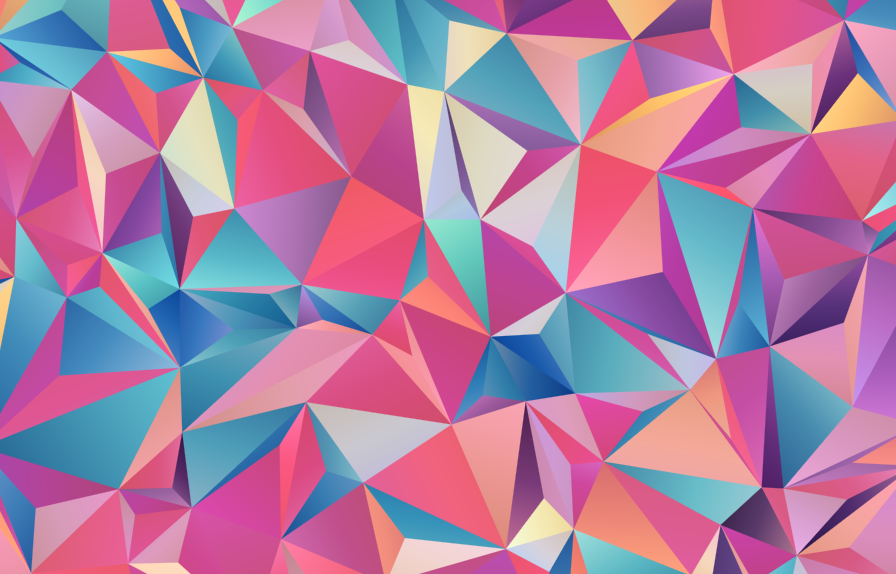
This background is drawn by a Shadertoy shader. Its source:

```glsl
// Low-poly mosaic of softly graded triangles in pinks, purples, teals and peach.
// A rotated, jittered grid of quads is cut along diagonals; some triangles are
// cut again at an inner point. Each facet gets a hashed colour family and gradient.

const float ROWS = 6.0;          // grid cells per canvas height
const float TILT = 0.42;         // grid rotation in radians
const float SPLIT_CHANCE = 0.42; // triangles cut into three
const float CLUSTER = 0.36;      // facets sharing the colour of their region
const float EDGE_PIXELS = 1.2;   // width of the smoothed edges

vec3 hash3(vec3 p) {
    p = fract(p * vec3(0.1031, 0.1030, 0.0973));
    p += dot(p, p.yxz + 33.33);
    return fract((p.xxy + p.yxx) * p.zyx);
}

float cross2(vec2 a, vec2 b) { return a.x * b.y - a.y * b.x; }

float doubleArea(vec2 a, vec2 b, vec2 c) { return cross2(b - a, c - a); }

// Signed distance to the line a-b, positive on its left
float sideDistance(vec2 p, vec2 a, vec2 b) {
    return cross2(b - a, p - a) / max(length(b - a), 1e-4);
}

vec2 gridPoint(vec2 cell) {
    return cell + 0.04 + 0.92 * hash3(vec3(cell + 40.0, 7.0)).xy;
}

// Colour family chosen by its share of the area; tone moves between its two ends
vec3 familyColor(float pick, float tone) {
    if (pick < 0.29) return mix(vec3(0.95, 0.37, 0.47), vec3(0.74, 0.27, 0.60), tone); // pink
    if (pick < 0.51) return mix(vec3(0.95, 0.62, 0.60), vec3(0.83, 0.58, 0.77), tone); // rose
    if (pick < 0.69) return mix(vec3(0.34, 0.19, 0.42), vec3(0.70, 0.43, 0.74), tone); // purple
    if (pick < 0.81) return mix(vec3(0.15, 0.42, 0.67), vec3(0.43, 0.78, 0.79), tone); // blue
    if (pick < 0.91) return mix(vec3(0.98, 0.89, 0.74), vec3(0.74, 0.80, 0.87), tone); // cream
    return mix(vec3(0.97, 0.52, 0.47), vec3(0.98, 0.77, 0.43), tone);                  // peach
}

vec3 facetColor(vec2 p, vec2 a, vec2 b, vec2 c, vec3 id) {
    vec3 pick = hash3(id + 11.3);
    vec3 look = hash3(id + 53.7);
    vec2 center = (a + b + c) / 3.0;
    vec3 region = hash3(vec3(floor(center / 2.1) + 60.0, 29.0));
    float family = pick.y < CLUSTER ? region.x : pick.x;

    // Linear gradient across the facet in a random direction
    float angle = 6.2832 * look.x;
    float radius = max(length(a - center), max(length(b - center), length(c - center)));
    float slope = dot(p - center, vec2(cos(angle), sin(angle))) / radius;

    float tone = mix(-0.1, 1.1, look.y) + 0.38 * slope;
    vec3 color = familyColor(family, tone);
    color = mix(color, familyColor(look.z, 0.5), 0.3 * max(slope, 0.0));
    vec3 tint = 0.09 * (hash3(id + 91.1) - 0.5);
    return (color + tint) * (1.0 + 0.13 * slope);
}

// Adds one facet, weighted by how much of the pixel it covers
void addFacet(vec2 p, vec2 a, vec2 b, vec2 c, vec3 id, float blur, inout vec4 sum) {
    float inside = min(sideDistance(p, a, b), min(sideDistance(p, b, c), sideDistance(p, c, a)));
    float cover = clamp(inside / blur + 0.5, 0.0, 1.0);
    if (cover > 0.0) sum += cover * vec4(facetColor(p, a, b, c, id), 1.0);
}

void addTriangle(vec2 p, vec2 a, vec2 b, vec2 c, vec3 id, float blur, inout vec4 sum) {
    if (hash3(id + 3.1).x > SPLIT_CHANCE) {
        addFacet(p, a, b, c, id, blur, sum);
        return;
    }
    vec3 weight = 0.2 + hash3(id + 71.9);
    weight /= weight.x + weight.y + weight.z;
    vec2 inner = a * weight.x + b * weight.y + c * weight.z;
    addFacet(p, a, b, inner, id + vec3(0, 0, 5), blur, sum);
    addFacet(p, b, c, inner, id + vec3(0, 0, 10), blur, sum);
    addFacet(p, c, a, inner, id + vec3(0, 0, 15), blur, sum);
}

// Cuts a quad along the diagonal whose smaller triangle is larger
void addQuad(vec2 p, vec2 cell, float blur, inout vec4 sum) {
    vec2 a = gridPoint(cell);
    vec2 b = gridPoint(cell + vec2(1, 0));
    vec2 c = gridPoint(cell + vec2(1, 1));
    vec2 d = gridPoint(cell + vec2(0, 1));
    vec3 id = vec3(cell + 40.0, 17.0);
    vec3 id2 = id + vec3(0, 0, 30);
    float cutAC = min(doubleArea(a, b, c), doubleArea(a, c, d));
    float cutBD = min(doubleArea(a, b, d), doubleArea(b, c, d));
    if (cutAC > cutBD) {
        addTriangle(p, a, b, c, id, blur, sum);
        addTriangle(p, a, c, d, id2, blur, sum);
    } else {
        addTriangle(p, a, b, d, id, blur, sum);
        addTriangle(p, b, c, d, id2, blur, sum);
    }
}

void mainImage(out vec4 fragColor, in vec2 fragCoord) {
    float scale = ROWS / iResolution.y;
    vec2 p = fragCoord * scale;
    p = mat2(cos(TILT), sin(TILT), -sin(TILT), cos(TILT)) * p;

    // Jitter stays inside each cell, so only four quads can reach this point
    vec4 sum = vec4(0.0);
    for (int y = -1; y <= 0; y++)
        for (int x = -1; x <= 0; x++)
            addQuad(p, floor(p) + vec2(x, y), EDGE_PIXELS * scale, sum);

    fragColor = vec4(clamp(sum.rgb / max(sum.a, 1e-4), 0.0, 1.0), 1.0);
}
```
